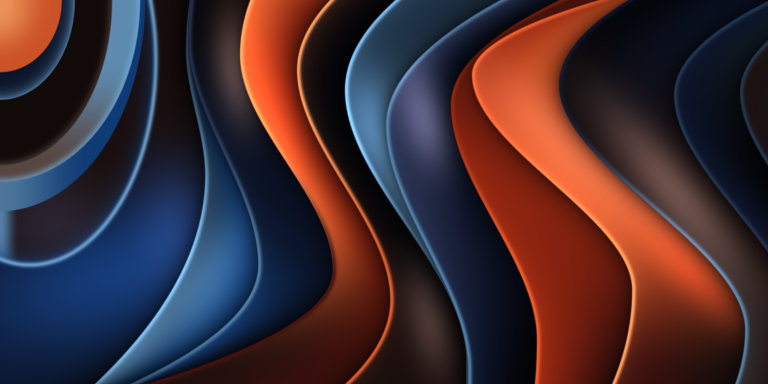
Reproduce this background procedurally as a WebGL 2 fragment shader.

```glsl
#version 300 es
precision highp float;

#define ASPECT 2.0
#define RIM_WIDTH 0.0065
#define SHADOW_DEPTH 0.55
#define SHADOW_REACH 0.03
#define GLOW 1.0

uniform vec2 u_resolution;
out vec4 fragColor;

const vec3 BLACK = vec3(.015, .015, .03);
const vec3 UMBER = vec3(.10, .055, .05);
const vec3 TAUPE = vec3(.34, .27, .25);
const vec3 NAVY = vec3(.04, .07, .15);
const vec3 SLATE = vec3(.13, .16, .27);
const vec3 TEAL = vec3(.12, .20, .28);
const vec3 BLUE = vec3(.06, .23, .46);
const vec3 STEEL = vec3(.30, .46, .60);
const vec3 SKY = vec3(.46, .68, .86);
const vec3 MAROON = vec3(.24, .06, .045);
const vec3 RUST = vec3(.55, .14, .06);
const vec3 ORANGE = vec3(.84, .34, .16);
const vec3 AMBER = vec3(.97, .60, .36);

vec2 p;
vec3 col;
float pixel, mask = 1.0;

// S-shaped edge between two turning points: (x, cosine of its slant)
vec2 edge(float x1, float y1, float x2, float y2, float curl1, float curl2) {
  float t = clamp((y1 - p.y) / (y1 - y2), 0., 1.);
  float above = max(p.y - y1, 0.), below = max(y2 - p.y, 0.);
  float x = mix(x1, x2, t * t * (3. - 2. * t))
    + curl1 * above * above - curl2 * below * below;
  float slope = 6. * t * (1. - t) * (x1 - x2) / (y1 - y2)
    + 2. * (curl1 * above + curl2 * below);
  return vec2(x, inversesqrt(1. + slope * slope));
}

float ellipse(vec2 center, vec2 radii) {
  vec2 q = (p - center) / radii;
  float k = length(q);
  return (k - 1.) * k / max(length(q / radii), .001);
}

void fill(vec3 paint, float d) {
  mask = 1. - smoothstep(-pixel, pixel, d);
  col = mix(col, paint, mask);
}

float line(float d, float width) { return exp(-d * d / (width * width)); }

// Soft light within the last filled shape, leaning along the ribbons
void light(vec3 tint, float x, float y, float w, float h, float lean) {
  vec2 q = p - vec2(x, y);
  q = vec2(q.x + q.y * lean, q.y) / vec2(w, h);
  col += mask * GLOW * tint * exp(-dot(q, q));
}

// Columns of each matrix are the top, middle and bottom colours of one side
void ribbon(vec2 start, vec2 end, mat3 left, mat3 right, vec3 rimTop, vec3 rimLow) {
  float d = (p.x - start.x) * start.y;
  float u = smoothstep(0., 1., (p.x - start.x) / max(end.x - start.x, .01));
  float top = smoothstep(.5, 1., p.y), low = 1. - smoothstep(0., .5, p.y);
  vec3 weights = vec3(top, 1. - top - low, low);
  vec3 paint = mix(left * weights, right * weights, u);
  vec3 rim = mix(rimLow, rimTop, smoothstep(.25, .75, p.y));
  paint = mix(paint, rim, .9 * line(d - RIM_WIDTH * .6, RIM_WIDTH));
  paint += rim * .16 * exp(-max(d, 0.) / .025);
  col *= 1. - SHADOW_DEPTH * exp(-max(-d, 0.) / SHADOW_REACH);
  fill(paint, -d);
}

// Nested ovals in the upper left corner
void ovals() {
  vec2 corner = vec2(0., 1.);
  float d = ellipse(vec2(.078, .844), vec2(.328, .534));
  vec3 paint = mix(UMBER, STEEL, 1. - smoothstep(0., .05, p.x));
  fill(mix(paint, BLUE, .8 * exp(-abs(d) / .02)), d);
  light(SLATE * .5, .14, .42, .16, .12, 0.);
  col = mix(col, SKY, .85 * line(d, RIM_WIDTH));
  d = ellipse(corner, vec2(.378, .55));
  fill(mix(STEEL, BLUE, smoothstep(0., .24, p.x)), d);
  d = ellipse(corner, vec2(.365, .474));
  paint = mix(TAUPE, SKY * .8, smoothstep(.55, .85, p.y));
  fill(mix(paint, SKY, .6 * line(d, .012)), d);
  d = ellipse(corner, vec2(.292, .43));
  fill(mix(UMBER * .7, TAUPE, .5 * line(d, .012)), d);
  d = ellipse(corner, vec2(.195, .26));
  fill(mix(NAVY, STEEL, exp(-abs(d) / .015)), d);
  d = ellipse(corner, vec2(.161, .188));
  fill(mix(AMBER, ORANGE, smoothstep(-.16, -.02, d)) * .95, d);
}

void main() {
  p = gl_FragCoord.xy / u_resolution * vec2(ASPECT, 1.);
  pixel = 1. / u_resolution.y;

  // Edges from left to right
  vec2 a = edge(.484, .870, .534, .544, .6, .97);
  vec2 b = edge(.490, .896, .672, .310, .6, 3.47);
  vec2 c = edge(.625, .857, .867, .297, 1.3, 5.5);
  vec2 d = edge(.773, .818, 1.016, .219, 2.6, 2.45);
  vec2 e = edge(.898, .766, 1.214, .062, 2.4, 0.);
  vec2 f = edge(1.005, .674, 1.219, .036, 2.8, 0.);
  vec2 g = edge(1.174, .727, 1.398, .115, 3.8, .4);
  vec2 h = edge(1.229, .805, 1.646, .245, 8.7, .87);
  vec2 i = edge(1.456, .779, 1.940, .141, 3.7, 1.3);
  vec2 j = edge(1.755, .753, 2.083, .141, 4.1, 0.);
  vec2 k = edge(1.927, .760, 2.160, .245, 4., 0.);

  // Backdrop and ovals
  col = mix(NAVY, UMBER, smoothstep(.4, .75, p.y));
  light(BLUE * .7, .30, .28, .35, .2, -.8);
  light(SLATE * .6, .46, .42, .1, .16, 0.);
  ovals();

  // Ribbons, each laid over the one before
  ribbon(a, b, mat3(NAVY, TEAL, STEEL), mat3(NAVY, BLUE, BLUE), STEEL, SKY);
  light(STEEL * .35, .57, .30, .09, .17, -.4);
  ribbon(b, c, mat3(BLACK, NAVY, BLUE), mat3(UMBER, NAVY, NAVY), SLATE, STEEL);
  light(TAUPE * 1.2, .625, .82, .06, .13, .1);
  ribbon(c, d, mat3(ORANGE, ORANGE, UMBER), mat3(RUST, RUST, MAROON), AMBER, MAROON);
  light(RUST * .5, .72, .72, .08, .2, .3);
  ribbon(d, e, mat3(UMBER, BLACK, UMBER), mat3(BLACK, BLACK, UMBER), AMBER, ORANGE);
  light(TAUPE * .7, 1.12, .17, .06, .14, .2);
  ribbon(e, f, mat3(TEAL, TEAL, BLUE), mat3(TEAL, STEEL, STEEL), SKY, STEEL);
  light(STEEL * .6, .97, .67, .08, .15, .2);
  ribbon(f, g, mat3(SLATE, SLATE, NAVY), mat3(NAVY, NAVY, BLACK), STEEL, STEEL);
  light((SLATE + TAUPE) * .7, 1.11, .69, .065, .13, .2);
  ribbon(g, h, mat3(MAROON, RUST, RUST), mat3(RUST, RUST, MAROON), RUST, ORANGE);
  ribbon(h, i, mat3(RUST, ORANGE, MAROON), mat3(ORANGE, ORANGE, UMBER), ORANGE, AMBER);
  light(TAUPE * .6, 1.50, .60, .13, .22, 1.);
  light(RUST * .6, 1.82, .28, .08, .13, .8);
  ribbon(i, j, mat3(BLACK, UMBER, TAUPE * .5), mat3(NAVY, UMBER, UMBER), NAVY, STEEL);
  light(TAUPE, 1.76, .50, .09, .22, .75);
  ribbon(j, k, mat3(NAVY, NAVY, UMBER), mat3(TEAL * .6, BLACK, UMBER), TEAL, SLATE);
  ribbon(k, k + .2, mat3(UMBER, UMBER, BLACK), mat3(UMBER, SLATE, BLACK), TEAL, TEAL);

  fragColor = vec4(clamp(col, 0., 1.), 1.);
}
```
